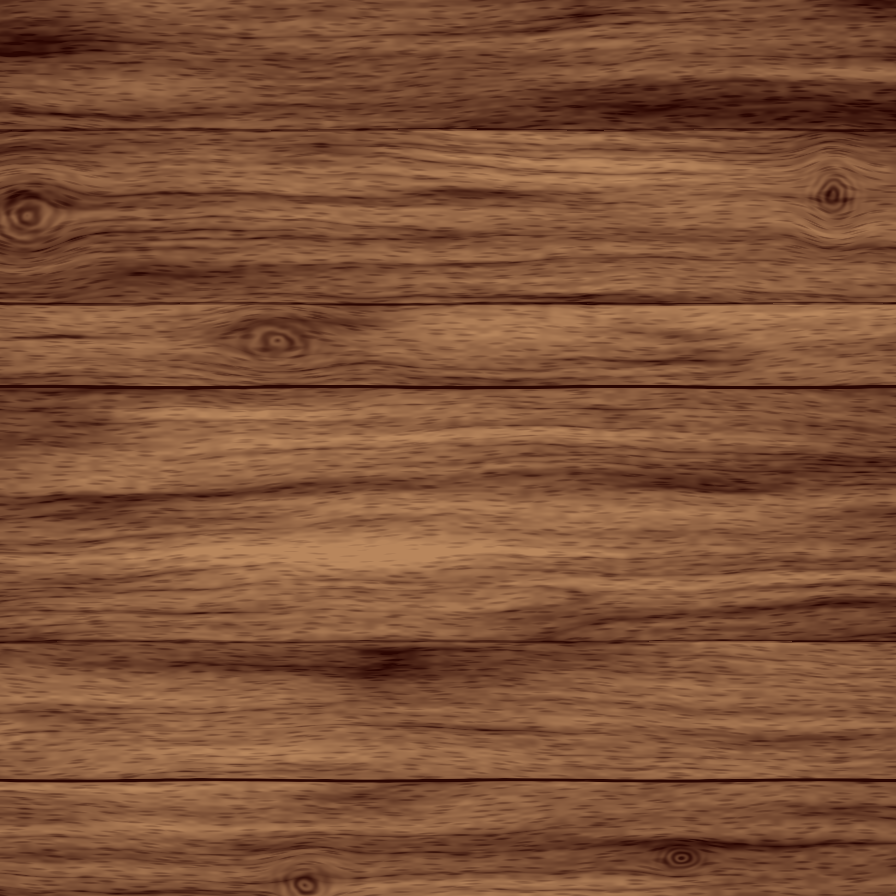
Write a Shadertoy shader that draws this texture.

```glsl
const vec3 DARK_WOOD = vec3(0.25, 0.10, 0.06);
const vec3 LIGHT_WOOD = vec3(0.67, 0.48, 0.33);

// Plank joints: height, depth of the gap
const vec2 JOINTS[5] = vec2[5](vec2(0.129, 0.9), vec2(0.284, 0.35),
    vec2(0.568, 1.1), vec2(0.661, 0.5), vec2(0.855, 0.35));

// Ellipses: centre, half size
const vec4 KNOTS[5] = vec4[5](vec4(0.31, 0.62, 0.035, 0.022),
    vec4(0.03, 0.76, 0.035, 0.032), vec4(0.93, 0.785, 0.02, 0.027),
    vec4(0.34, 0.012, 0.025, 0.02), vec4(0.76, 0.042, 0.02, 0.012));
const vec4 STAINS[9] = vec4[9](vec4(0.85, 0.876, 0.55, 0.017),
    vec4(0.62, 0.264, 0.45, 0.018), vec4(0.68, 0.668, 0.3, 0.007),
    vec4(0.0, 0.515, 0.13, 0.038), vec4(0.03, 0.955, 0.09, 0.025),
    vec4(0.75, 0.462, 0.5, 0.02), vec4(0.8, 0.063, 0.3, 0.009),
    vec4(0.98, 0.998, 0.06, 0.015), vec4(0.38, 0.627, 0.08, 0.022));
const vec4 CRACK = vec4(0.06, 0.621, 0.06, 0.002);
const vec4 PALE_STREAK = vec4(0.4, 0.383, 0.45, 0.018);

float hash(vec2 p) {
    vec3 q = fract(p.xyx * 0.1031);
    q += dot(q, q.yzx + 33.33);
    return fract((q.x + q.y) * q.z);
}

float valueNoise(vec2 p) {
    vec2 cell = floor(p), f = fract(p);
    f = f * f * (3.0 - 2.0 * f);
    return mix(mix(hash(cell), hash(cell + vec2(1, 0)), f.x),
               mix(hash(cell + vec2(0, 1)), hash(cell + vec2(1, 1)), f.x), f.y);
}

// Distance to the nearest scattered point
float cellular(vec2 p) {
    vec2 cell = floor(p);
    float nearest = 2.0;
    for (int j = -1; j <= 1; j++)
    for (int i = -1; i <= 1; i++) {
        vec2 c = cell + vec2(i, j);
        vec2 point = c + vec2(hash(c), hash(c + 57.0));
        nearest = min(nearest, distance(p, point));
    }
    return nearest;
}

float waves(vec2 p, float seed) {
    return 0.009 * sin(3.2 * p.x + 7.0 * p.y + seed * 2.7)
         + 0.004 * sin(8.0 * p.x - 17.0 * p.y + seed * 4.1)
         + 0.0016 * sin(21.0 * p.x + 43.0 * p.y + seed)
         + 0.0007 * sin(57.0 * p.x - 71.0 * p.y + seed * 3.3);
}

float ellipseFalloff(vec2 p, vec4 ellipse) {
    vec2 q = (p - ellipse.xy) / ellipse.zw;
    return exp(-dot(q, q));
}

// Thin dark growth lines along the noise contours, broken along their length
float growthLines(vec2 p, float frequency) {
    float ridge = 1.0 - abs(2.0 * valueNoise(p * vec2(1.8, frequency)) - 1.0);
    float presence = smoothstep(0.35, 0.75, valueNoise(p * vec2(5.0, frequency * 0.4) + 31.0));
    return pow(ridge, 6.0) * presence;
}

float woodTone(vec2 p) {
    float tone = 0.04 * (valueNoise(p * vec2(2.0, 5.0)) - 0.5);
    tone += 0.42 * (valueNoise(p * vec2(1.3, 16.0)) - 0.5);
    tone += 0.42 * (valueNoise(p * vec2(2.2, 58.0) + 11.0) - 0.5);
    tone += 0.30 * (valueNoise(p * vec2(6.0, 150.0) + 23.0) - 0.5);
    tone += 0.24 * (valueNoise(p * vec2(75.0, 330.0) + 47.0) - 0.5);
    tone -= 0.42 * growthLines(p, 46.0) + 0.32 * growthLines(p + 9.0, 95.0);
    float pores = smoothstep(0.32, 0.08, cellular(p * vec2(22.0, 190.0)));
    return tone - 0.24 * pores;
}

void mainImage(out vec4 fragColor, in vec2 fragCoord) {
    vec2 uv = fragCoord / iResolution.xy;
    float pixel = 1.0 / iResolution.y;

    // Plank index and the gaps between planks
    float plank = 0.0, gaps = 0.0;
    for (int i = 0; i < 5; i++) {
        float wobble = 0.0007 * sin(uv.x * 19.0 + float(i) * 2.0);
        float d = uv.y - JOINTS[i].x + wobble;
        plank += step(0.0, d);
        float groove = 1.0 - smoothstep(0.0008, 0.0012 + pixel, abs(d));
        gaps += JOINTS[i].y * (groove + 0.25 * exp(-abs(d) * 280.0));
    }

    // Grain bends around the knots
    vec2 grain = uv;
    float knotShade = 0.0;
    for (int i = 0; i < 5; i++) {
        vec4 knot = KNOTS[i];
        vec2 offset = uv - knot.xy;
        grain.y -= 0.9 * offset.y * ellipseFalloff(uv, vec4(knot.xy, knot.zw * 1.7));
        float radius = length(offset / knot.zw) + 25.0 * waves(uv * 6.0, float(i));
        knotShade += ellipseFalloff(uv, knot) * (0.32 + 0.25 * sin(radius * 13.0));
    }
    grain.y += waves(uv, plank);
    grain += plank * vec2(3.7, 5.3);

    // Dark heartwood bands with ragged edges
    float ragged = valueNoise(grain * vec2(4.0, 85.0) + 71.0);
    float stains = 0.0;
    vec2 stainPoint = uv + vec2(0.0, 0.012 * (ragged - 0.5) + waves(uv, 2.0) * 0.4);
    for (int i = 0; i < 9; i++) stains += ellipseFalloff(stainPoint, STAINS[i]);

    float tone = 0.84 + woodTone(grain) + 0.04 * sin(plank * 2.4);
    tone -= min(stains, 1.2) * (0.26 + 0.28 * ragged) + knotShade;
    tone += 0.2 * ellipseFalloff(uv, PALE_STREAK);
    tone -= 0.7 * ellipseFalloff(uv + vec2(0.0, waves(uv * 3.0, 1.0) * 0.3), CRACK) + gaps;

    // Darker towards the corners
    vec2 fromCentre = uv - 0.5;
    tone -= 0.62 * dot(fromCentre, fromCentre);

    fragColor = vec4(mix(DARK_WOOD, LIGHT_WOOD, clamp(tone, -0.2, 1.12)), 1.0);
}
```
